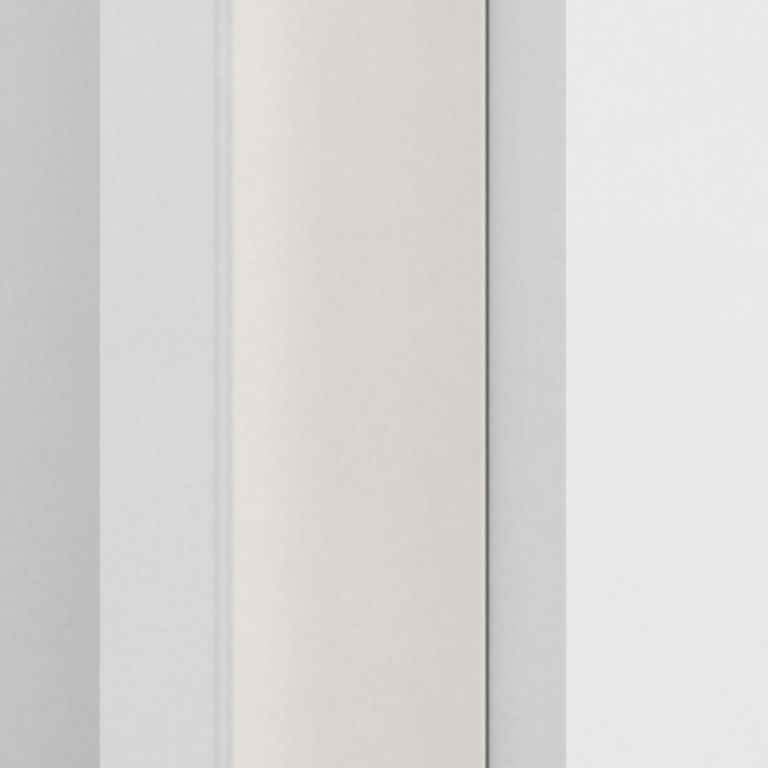
Write a three.js fragment shader that draws this texture.

```glsl
varying vec2 vUv;

// Panel boundaries across the canvas
const float EDGE_SHADE = 0.130;
const float EDGE_CREAM = 0.304;
const float EDGE_SLIT = 0.632;
const float EDGE_WHITE = 0.737;
const float EDGE_SOFT = 0.0016;

// Panel colours
const vec3 SHADE_LEFT = vec3(0.775, 0.778, 0.768);
const vec3 SHADE_RIGHT = vec3(0.752, 0.755, 0.745);
const vec3 COOL_GREY = vec3(0.842, 0.846, 0.840);
const vec3 CREAM_LIGHT = vec3(0.888, 0.877, 0.865);
const vec3 CREAM_MID = vec3(0.848, 0.833, 0.815);
const vec3 CREAM_FAR = vec3(0.828, 0.818, 0.805);
const vec3 RECESS_NEAR = vec3(0.793, 0.790, 0.782);
const vec3 RECESS_FAR = vec3(0.818, 0.815, 0.808);
const vec3 WHITE = vec3(0.912, 0.912, 0.908);

// Paper grain
const float GRAIN_SCALE = 150.0;
const float GRAIN_AMOUNT = 0.022;
const float MOTTLE_SCALE = 9.0;
const float MOTTLE_AMOUNT = 0.010;

float hash(vec2 p) {
  return fract(sin(dot(p, vec2(127.1, 311.7))) * 43758.5453);
}

float noise(vec2 p) {
  vec2 cell = floor(p);
  vec2 f = fract(p);
  f = f * f * (3.0 - 2.0 * f);
  return mix(mix(hash(cell), hash(cell + vec2(1.0, 0.0)), f.x),
             mix(hash(cell + vec2(0.0, 1.0)), hash(cell + vec2(1.0, 1.0)), f.x), f.y);
}

float fbm(vec2 p) {
  float sum = 0.0;
  float weight = 0.5;
  for (int i = 0; i < 3; i++) {
    sum += weight * noise(p);
    p = mat2(0.8, 0.6, -0.6, 0.8) * p * 1.9 + 7.3;
    weight *= 0.5;
  }
  return sum / 0.875;
}

float stepAt(float edge, float x) {
  return smoothstep(edge - EDGE_SOFT, edge + EDGE_SOFT, x);
}

float ridge(float x, float center, float width) {
  float d = (x - center) / width;
  return exp(-d * d);
}

vec3 panels(float x) {
  vec3 shade = mix(SHADE_LEFT, SHADE_RIGHT, smoothstep(0.0, EDGE_SHADE, x));
  vec3 cream = mix(CREAM_LIGHT, CREAM_MID, smoothstep(0.32, 0.44, x));
  cream = mix(cream, CREAM_FAR, smoothstep(0.48, EDGE_SLIT, x));
  vec3 recess = mix(RECESS_NEAR, RECESS_FAR, smoothstep(EDGE_SLIT, 0.70, x));

  vec3 color = mix(shade, COOL_GREY, stepAt(EDGE_SHADE, x));
  color = mix(color, cream, smoothstep(EDGE_CREAM - 0.004, EDGE_CREAM + 0.004, x));
  color = mix(color, recess, stepAt(EDGE_SLIT, x));
  return mix(color, WHITE, stepAt(EDGE_WHITE, x));
}

void main() {
  float x = vUv.x;
  vec3 color = panels(x);

  // Vertical light falloff, strongest on the left panels
  float leftSide = 1.0 - stepAt(EDGE_SHADE, x);
  color += (vUv.y - 0.5) * mix(0.008, 0.030, leftSide);

  // Faint double crease beside the cream panel
  color -= 0.034 * ridge(x, 0.282, 0.0045);
  color -= 0.022 * ridge(x, 0.298, 0.0050);

  // Lit rim, dark slit and its soft shadow
  float inside = stepAt(EDGE_SLIT, x);
  color += 0.045 * ridge(x, 0.6285, 0.0016);
  color -= 0.30 * ridge(x, 0.6348, 0.0024);
  color -= 0.13 * inside * exp(-(x - EDGE_SLIT) / 0.0075);

  // Paper fibres and broad mottling, calmer on the white panel
  float calm = mix(1.0, 0.5, stepAt(EDGE_WHITE, x));
  float grain = fbm(vUv * GRAIN_SCALE * vec2(1.0, 0.75)) - 0.5;
  float mottle = fbm(vUv * MOTTLE_SCALE) - 0.5;
  color += calm * (GRAIN_AMOUNT * grain + MOTTLE_AMOUNT * mottle);

  gl_FragColor = vec4(color, 1.0);
}
```
